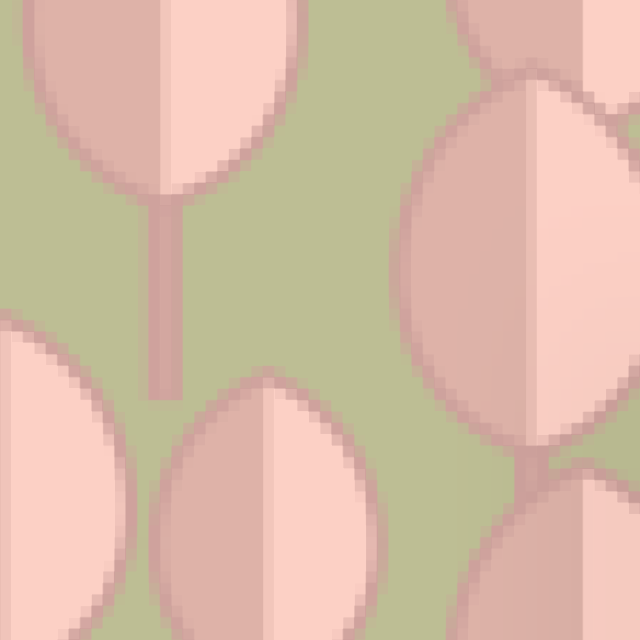
This pattern is drawn by a WebGL 2 fragment shader. Its source:

```glsl
#version 300 es
precision highp float;
// Pink two-tone leaf trees on sage green, drawn in coarse square cells.

uniform vec2 u_resolution;
out vec4 outColor;

const float CELLS = 56.0;

// Soft coverage of a shape, one cell wide.
float coverage(float dist) {
    return clamp(0.5 - dist * CELLS, 0.0, 1.0);
}

// Pointed leaf from two arcs, taller above its widest line than below.
float leafDistance(vec2 p, float halfWidth) {
    float tall = halfWidth * (p.y > 0.0 ? 1.5 : 1.33);
    float radius = (tall * tall + halfWidth * halfWidth) / (2.0 * halfWidth);
    return length(vec2(abs(p.x) + radius - halfWidth, p.y)) - radius;
}

float boxDistance(vec2 p, vec2 halfSize) {
    vec2 q = abs(p) - halfSize;
    return length(max(q, 0.0)) + min(max(q.x, q.y), 0.0);
}

// Snap to cell centres, with a narrow blend across each cell border.
vec2 snapToCells(vec2 uv) {
    vec2 grid = uv * CELLS;
    vec2 border = floor(grid + 0.5);
    return (border + clamp((grid - border) / 0.15, -0.5, 0.5)) / CELLS;
}

vec3 paintTree(vec3 below, vec2 p, float size) {
    vec3 outline = vec3(0.81, 0.635, 0.615);
    vec3 shadeSide = vec3(0.87, 0.70, 0.66);
    vec3 lightSide = vec3(0.99, 0.816, 0.773);

    // Stem with a paler core
    vec2 stem = p + vec2(0.0, 1.9 * size);
    vec3 color = mix(below, outline, coverage(boxDistance(stem, vec2(0.028, 0.75 * size))));
    float core = coverage(boxDistance(stem, vec2(0.007, 0.70 * size)));
    color = mix(color, shadeSide, 0.4 * core);

    // Leaf outline, then the two halves of the blade
    float dist = leafDistance(p, size);
    color = mix(color, outline, coverage(dist));
    vec3 blade = mix(shadeSide, lightSide, coverage(-p.x));
    return mix(color, blade, coverage(dist + 0.023));
}

void main() {
    vec2 uv = snapToCells(gl_FragCoord.xy / u_resolution);

    // Trees from back to front: centre x, height of widest line, half width
    vec3 trees[6] = vec3[6](
        vec3(0.911, 1.078, 0.224), vec3(0.256, 0.967, 0.224),
        vec3(0.832, 0.573, 0.221), vec3(0.007, 0.203, 0.208),
        vec3(0.417, 0.147, 0.186), vec3(0.911, -0.039, 0.216));

    vec3 color = vec3(0.742, 0.745, 0.58);
    for (int i = 0; i < 6; i++) {
        color = paintTree(color, uv - trees[i].xy, trees[i].z);
    }

    // Slight dimming toward the lower right
    color *= 1.0 - 0.03 * smoothstep(0.65, 1.0, uv.x) * smoothstep(0.8, 0.2, uv.y);
    outColor = vec4(color, 1.0);
}
```
